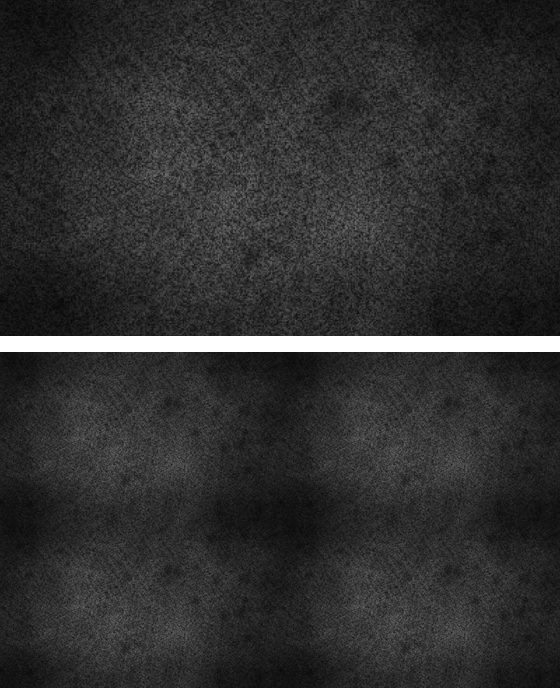
Top, the tile; bottom, the same tile 2 across and 2 down.
Reproduce this texture procedurally as a WebGL 1 fragment shader.

```glsl
precision highp float;
// Dark grainy plaster: soft cloudy stains, small smudges and faint cracks
// under a fine monochrome grain, darkened smoothly towards the borders.
// All noise lives on wrapping lattices of about 5:3, so the tile is seamless.

uniform vec2 u_resolution;

float hash(vec2 p) {
  return fract(sin(dot(p, vec2(12.9898, 78.233))) * 43758.5453);
}

// Value noise with a whole number of cells across the tile
float wrapNoise(vec2 uv, vec2 cells, float seed) {
  vec2 p = uv * cells;
  vec2 i = floor(p);
  vec2 f = fract(p);
  f = f * f * (3.0 - 2.0 * f);
  vec2 lo = mod(i, cells) + seed;
  vec2 hi = mod(i + 1.0, cells) + seed;
  return mix(mix(hash(lo), hash(vec2(hi.x, lo.y)), f.x),
             mix(hash(vec2(lo.x, hi.y)), hash(hi), f.x), f.y);
}

float clouds(vec2 uv, vec2 cells, float seed) {
  float sum = 0.0;
  float weight = 0.5;
  for (int octave = 0; octave < 5; octave++) {
    sum += weight * wrapNoise(uv, cells, seed + float(octave) * 7.3);
    cells *= 2.0;
    weight *= 0.55;
  }
  return sum / 1.055;
}

// Sparse soft smudges, one candidate per cell
float smudges(vec2 uv, vec2 cells) {
  vec2 p = uv * cells;
  float mask = 0.0;
  for (int y = -1; y <= 1; y++) {
    for (int x = -1; x <= 1; x++) {
      vec2 cell = floor(p) + vec2(float(x), float(y));
      vec2 id = mod(cell, cells) + 3.7;
      vec2 center = cell + vec2(hash(id), hash(id + 41.3));
      float radius = mix(0.15, 0.55, hash(id + 17.9));
      float present = step(0.82, hash(id + 63.1));
      float spot = 1.0 - smoothstep(0.2 * radius, radius, length(p - center));
      mask = max(mask, present * spot);
    }
  }
  return mask;
}

void main() {
  vec2 uv = gl_FragCoord.xy / u_resolution;

  // Warped coordinates give the stains ragged outlines
  vec2 warp = vec2(clouds(uv, vec2(20.0, 12.0), 11.0),
                   clouds(uv, vec2(20.0, 12.0), 29.0)) - 0.5;
  vec2 ragged = uv + warp * vec2(0.03, 0.05);

  // Broad and medium tone variation
  float tone = 0.225;
  tone *= 1.0 + 0.75 * (clouds(ragged, vec2(5.0, 3.0), 2.0) - 0.5);
  tone *= 1.0 + 0.4 * (clouds(uv, vec2(25.0, 15.0), 53.0) - 0.5);

  // Smudges and short faint cracks
  tone *= 1.0 - 0.28 * smudges(ragged, vec2(20.0, 12.0));
  float ridge = abs(clouds(ragged, vec2(10.0, 6.0), 71.0) - 0.5);
  float crackZone = smoothstep(0.55, 0.75, wrapNoise(uv, vec2(10.0, 6.0), 83.0));
  tone *= 1.0 - 0.2 * crackZone * (1.0 - smoothstep(0.0, 0.02, ridge));

  // Border shading, flat at the edges so that it wraps smoothly
  vec2 inset = smoothstep(0.0, 0.35, min(uv, 1.0 - uv));
  tone *= mix(0.55, 1.0, inset.x) * mix(0.66, 1.0, inset.y);

  // Fine grain with a few brighter specks
  float grain = 0.62 * wrapNoise(uv, vec2(400.0, 240.0), 5.0)
              + 0.38 * wrapNoise(uv, vec2(290.0, 174.0), 37.0) - 0.5;
  float specks = smoothstep(0.9, 1.0, wrapNoise(uv, vec2(250.0, 150.0), 97.0));
  tone *= 1.0 + 1.45 * grain + 0.2 * specks;

  gl_FragColor = vec4(vec3(tone), 1.0);
}
```
